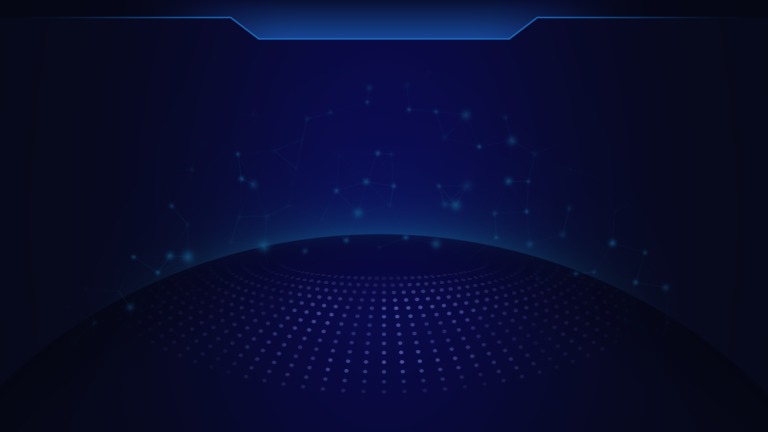
Give the GLSL for this background, as a Shadertoy shader.

```glsl
#define GLOBE_TOP 0.458
#define GLOBE_RADIUS 1.276
#define RIM_GLOW vec3(0.015, 0.15, 0.11)
#define NODE_COLOR vec3(0.07, 0.34, 0.52)
#define NODE_CELL 0.078
#define DOT_COLOR vec3(0.36, 0.40, 0.74)
#define DOT_SIZE 0.0048
#define RING_COUNT 16.0
#define DOTS_PER_RING 90.0
#define RING_SCALE vec2(0.68, 0.30)
#define RING_CENTER_Y 0.393
#define LINE_COLOR vec3(0.10, 0.46, 0.78)

vec2 hash2(vec2 p) {
    vec3 q = fract(p.xyx * vec3(0.1031, 0.1030, 0.0973));
    q += dot(q, q.yzx + 33.33);
    return fract((q.xx + q.yz) * q.zy);
}

float gradientNoise(vec2 p) {
    vec2 i = floor(p), f = fract(p), u = f * f * (3.0 - 2.0 * f);
    vec2 e = vec2(0.0, 1.0);
    float a = dot(hash2(i) - 0.5, f);
    float b = dot(hash2(i + e.yx) - 0.5, f - e.yx);
    float c = dot(hash2(i + e.xy) - 0.5, f - e.xy);
    float d = dot(hash2(i + e.yy) - 0.5, f - e.yy);
    return 2.0 * mix(mix(a, b, u.x), mix(c, d, u.x), u.y);
}

float segmentDistance(vec2 p, vec2 a, vec2 b) {
    vec2 ab = b - a;
    return length(p - a - ab * clamp(dot(p - a, ab) / dot(ab, ab), 0.0, 1.0));
}

// One link of the network; long links fade out
float link(vec2 p, vec2 a, vec2 b, float px) {
    float d = segmentDistance(p, a, b) * NODE_CELL;
    return smoothstep(0.001 + px, 0.0, d) * smoothstep(1.35, 0.6, distance(a, b));
}

// x: glowing nodes, y: thin links
vec2 network(vec2 p, float px) {
    vec2 q = p / NODE_CELL, cell = floor(q);
    vec2 nodes[9];
    float glow = 0.0, lines = 0.0;
    for (int i = 0; i < 9; i++) {
        vec2 id = cell + vec2(i % 3 - 1, i / 3 - 1);
        vec2 rnd = hash2(id + 71.0);
        nodes[i] = id + 0.12 + 0.76 * hash2(id + 20.0);
        float size = mix(0.005, 0.013, rnd.x * rnd.x * rnd.x);
        float d = distance(q, nodes[i]) * NODE_CELL;
        glow += exp(-d * d / (size * size)) * smoothstep(0.0, 0.9, rnd.y);
    }
    for (int i = 0; i < 9; i++)
        if (i != 4) lines += link(q, nodes[4], nodes[i], px);
    lines += link(q, nodes[1], nodes[3], px) + link(q, nodes[1], nodes[5], px);
    lines += link(q, nodes[7], nodes[3], px) + link(q, nodes[7], nodes[5], px);
    return vec2(glow, min(lines, 1.0));
}

// Dots on flattened rings that widen toward the viewer
float ringDots(vec2 p, float px) {
    vec2 q = vec2(p.x, RING_CENTER_Y - p.y);
    vec2 s = q * q / (RING_SCALE * RING_SCALE);
    float t = 0.5 * (s.x + sqrt(s.x * s.x + 4.0 * s.y));
    float row = clamp(round(pow(t, 0.8) * RING_COUNT), 3.0, RING_COUNT);
    float ring = pow(row / RING_COUNT, 1.25);
    vec2 radii = RING_SCALE * vec2(sqrt(ring), ring);
    float stepAngle = 6.28318 / DOTS_PER_RING;
    float angle = round(atan(q.x / radii.x, q.y / radii.y) / stepAngle) * stepAngle;
    vec2 center = radii * vec2(sin(angle), cos(angle));
    float d = length((q - center) * vec2(1.0, 1.2));
    float patches = smoothstep(-0.35, 0.2, gradientNoise(center * 9.0 + 4.0));
    float front = smoothstep(-0.02, 0.13, q.y) * (1.0 - 0.65 * smoothstep(0.22, 0.31, q.y));
    float sides = exp(-p.x * p.x / 0.075) + 0.10 * smoothstep(0.7, 0.4, abs(p.x));
    return smoothstep(DOT_SIZE + px, DOT_SIZE - px, d) * mix(0.45, 1.0, patches) * front * sides;
}

// Top panel with slanted shoulders and a bright lower edge
vec3 addHeader(vec3 color, vec2 p, float px) {
    float x = abs(p.x);
    float ramp = clamp((x - 0.290) / 0.065, 0.0, 1.0);
    float slope = ramp > 0.0 && ramp < 1.0 ? 1.256 : 1.0;
    float d = (p.y - mix(0.910, 0.9595, ramp)) / slope;
    float inside = smoothstep(-px, px, d);
    float height = clamp((p.y - 0.91) / 0.09, 0.0, 1.0);
    vec3 fill = mix(vec3(0.085, 0.27, 0.58), vec3(0.03, 0.06, 0.20), height);
    color = mix(color, fill, inside * smoothstep(0.58, 0.2, x));
    color = mix(color, color * 0.8, inside * smoothstep(0.35, 0.6, x));
    float edge = smoothstep(0.0012 + px, 0.0, abs(d));
    return mix(color, LINE_COLOR, edge * 0.85 * smoothstep(0.86, 0.3, x));
}

void mainImage(out vec4 fragColor, in vec2 fragCoord) {
    float px = 1.0 / iResolution.y;
    vec2 p = (fragCoord - vec2(0.5 * iResolution.x, 0.0)) * px;
    float x2 = p.x * p.x;

    // Backdrop, brightest along the middle
    float light = exp(-x2 / 0.2 - (p.y - 0.5) * (p.y - 0.5) / 0.6);
    vec3 color = mix(vec3(0.025, 0.035, 0.10), vec3(0.04, 0.04, 0.32), light);

    // Globe and its atmosphere
    float d = length(p - vec2(-0.01, GLOBE_TOP - GLOBE_RADIUS)) - GLOBE_RADIUS;
    float outside = smoothstep(-px, px, d);
    float rimFade = smoothstep(0.76, 0.05, abs(p.x));
    float air = exp(-max(d, 0.0) / 0.045) + 0.2 * exp(-max(d, 0.0) / 0.15);
    vec3 ground = color * mix(0.72, 0.95, smoothstep(0.0, 0.2, -d));
    ground += RIM_GLOW * 0.35 * exp(min(d, 0.0) / 0.02) * rimFade * rimFade;
    color = mix(ground, color + RIM_GLOW * air * rimFade, outside);
    color = mix(color, DOT_COLOR, 0.75 * ringDots(p, px) * (1.0 - outside));

    // Network hovering over the horizon
    float region = smoothstep(0.87, 0.72, p.y + x2) * smoothstep(-0.07, 0.0, d);
    region *= smoothstep(0.78, 0.6, abs(p.x));
    vec2 net = network(p, px) * region;
    color = mix(color, NODE_COLOR, clamp(net.x * 0.6 + net.y * 0.1, 0.0, 1.0));

    fragColor = vec4(addHeader(color, p, px), 1.0);
}
```
